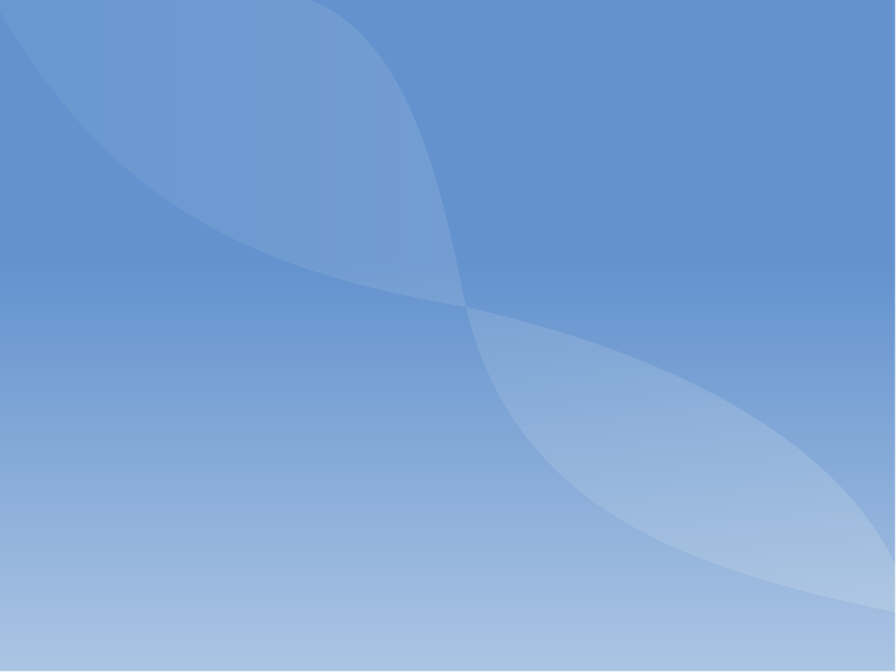
Write a WebGL 1 fragment shader that draws this background.

```glsl
precision highp float;
uniform vec2 u_resolution;

vec2 bezier(vec2 a, vec2 b, vec2 c, vec2 d, float t) {
  float s = 1.0 - t;
  return s * s * s * a + 3.0 * s * s * t * b + 3.0 * s * t * t * c + t * t * t * d;
}

// Smooth coverage of the area above a curve whose x grows with t
float above(vec2 p, vec2 a, vec2 b, vec2 c, vec2 d) {
  float t = 0.5;
  float stride = 0.25;
  for (int i = 0; i < 16; i++) {
    t += bezier(a, b, c, d, t).x < p.x ? stride : -stride;
    stride *= 0.5;
  }
  float s = 1.0 - t;
  vec2 tangent = s * s * (b - a) + 2.0 * s * t * (c - b) + t * t * (d - c);
  vec2 direction = normalize(tangent * u_resolution);
  float offset = (p.y - bezier(a, b, c, d, t).y) * u_resolution.y;
  return clamp(offset * direction.x + 0.5, 0.0, 1.0);
}

void main() {
  vec2 uv = gl_FragCoord.xy / u_resolution;
  vec2 crossing = vec2(0.52, 0.543);

  // Flat blue sky fading to a pale lower edge
  float fade = clamp((0.61 - uv.y) / 0.61, 0.0, 1.0);
  vec3 color = mix(vec3(0.39, 0.573, 0.808), vec3(0.67, 0.77, 0.89), fade);

  // Two ribbon faces meeting at the crossing
  float upperFace = above(uv, vec2(0.0, 0.983), vec2(0.137, 0.668), vec2(0.3125, 0.592), crossing)
    * (1.0 - above(uv, vec2(0.325, 1.008), vec2(0.452, 0.972), vec2(0.492, 0.731), crossing));
  float lowerFace = above(uv, crossing, vec2(0.576, 0.227), vec2(0.788, 0.149), vec2(1.0, 0.0885))
    * (1.0 - above(uv, crossing, vec2(0.703, 0.489), vec2(0.924, 0.373), vec2(1.0, 0.158)));
  float ribbon = mix(upperFace, lowerFace, step(crossing.x, uv.x));

  // Translucent pale tint, stronger toward the right
  float opacity = 0.05 + 0.12 * uv.x;
  color = mix(color, vec3(0.94, 0.96, 0.94), ribbon * opacity);

  // Thin faint rim along the right and bottom
  vec2 rim = clamp((0.0013 - vec2(1.0 - uv.x, uv.y * 0.75)) * u_resolution.x + 0.5, 0.0, 1.0);
  gl_FragColor = vec4(mix(color, vec3(1.0), 0.75 * max(rim.x, rim.y)), 1.0);
}
```
